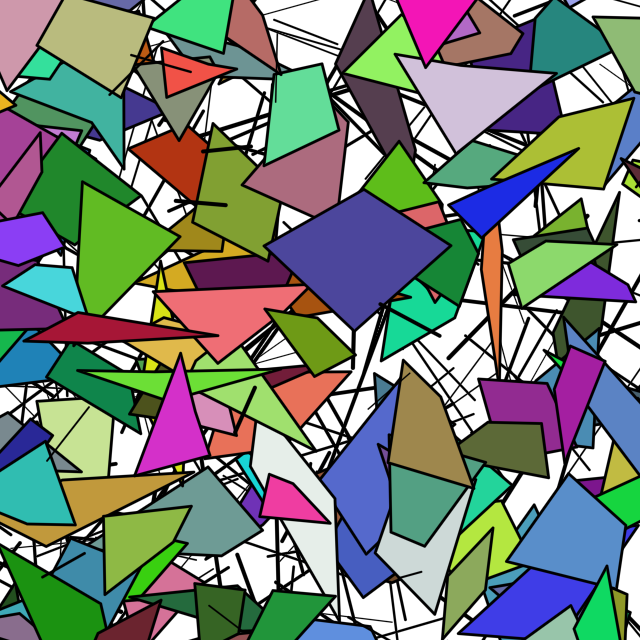
Write a Shadertoy shader that draws this pattern.

```glsl
// Scattered four-cornered shards in random flat colours with black outlines,
// stacked over a tangle of black strokes on white. Each shard is a signed
// distance polygon whose corners, stretch and colour come from a sine hash.

const int SHARDS = 155;
const int BACK_STROKES = 260;
const int FRONT_STROKES = 14;
const float OUTLINE = 0.0022;   // half width of a shard outline
const float MAX_REACH = 0.28;   // no shard extends further from its centre
const float TAU = 6.2831853;
const vec3 PAPER = vec3(1.0);
const vec3 INK = vec3(0.0);

float hash(float id, float salt) {
    return fract(sin(id * 127.1 + salt * 311.7) * 43758.5453);
}

vec2 hash2(float id, float salt) {
    return vec2(hash(id, salt), hash(id, salt + 0.37));
}

vec3 hash3(float id, float salt) {
    return vec3(hash2(id, salt), hash(id, salt + 0.71));
}

// Random point on the canvas, including a margin around it
vec2 scatter(float id, float salt) {
    return mix(vec2(-0.1), vec2(1.1), hash2(id, salt));
}

mat2 rotation(float angle) {
    float c = cos(angle), s = sin(angle);
    return mat2(c, s, -s, c);
}

// Coverage of the inside of a distance field, softened over one pixel
float coverage(float dist, float pixel) {
    return 1.0 - smoothstep(-0.75 * pixel, 0.75 * pixel, dist);
}

float segmentDistance(vec2 p, vec2 a, vec2 b) {
    vec2 pa = p - a, ba = b - a;
    return length(pa - ba * clamp(dot(pa, ba) / dot(ba, ba), 0.0, 1.0));
}

// Signed distance to a quad, convex or concave
float quadDistance(vec2 p, vec2 corners[4]) {
    float dist = 1e3;
    float side = 1.0;
    for (int i = 0; i < 4; i++) {
        vec2 a = corners[i], b = corners[(i + 3) % 4];
        dist = min(dist, segmentDistance(p, a, b));
        vec2 e = b - a, w = p - a;
        bvec3 crossing = bvec3(p.y >= a.y, p.y < b.y, e.x * w.y > e.y * w.x);
        if (all(crossing) || all(not(crossing))) side = -side;
    }
    return side * dist;
}

// Distance to one shard: jittered corners around a centre, stretched and turned
float shardDistance(vec2 p, float id) {
    float stretch = mix(0.85, 1.8, pow(hash(id, 3.0), 1.5));
    mat2 turn = rotation(TAU * hash(id, 4.0));
    vec2 corners[4];
    for (int k = 0; k < 4; k++) {
        float salt = 5.0 + float(k);
        float angle = TAU * 0.25 * float(k) + 1.2 * (hash(id, salt) - 0.5);
        float radius = mix(0.02, 0.148, hash(id, salt + 10.0));
        vec2 corner = radius * vec2(cos(angle), sin(angle));
        corners[k] = turn * (corner * vec2(stretch, 1.0 / stretch));
    }
    return quadDistance(p, corners);
}

// Ink coverage of a set of random straight strokes
float strokes(vec2 p, int count, float seed, float maxLength, float pixel) {
    float ink = 0.0;
    for (int i = 0; i < count; i++) {
        float id = float(i) + seed;
        float angle = TAU * hash(id, 1.0);
        float halfLength = 0.5 * maxLength * mix(0.25, 1.0, hash(id, 2.0));
        float halfWidth = mix(0.0008, 0.0034, hash(id, 3.0));
        vec2 reach = halfLength * vec2(cos(angle), sin(angle));
        vec2 q = p - scatter(id, 4.0);
        float dist = segmentDistance(q, -reach, reach) - halfWidth;
        ink = max(ink, coverage(dist, pixel));
    }
    return ink;
}

// Paints the shards one over another, each with its outline
vec3 paintShards(vec3 below, vec2 p, float seed, float pixel) {
    vec3 colour = below;
    for (int i = 0; i < SHARDS; i++) {
        float id = float(i) + seed;
        vec2 q = p - scatter(id, 1.0);
        if (dot(q, q) > MAX_REACH * MAX_REACH) continue;
        float dist = shardDistance(q, id);
        vec3 fill = mix(vec3(0.06), vec3(0.96), hash3(id, 30.0));
        colour = mix(colour, fill, coverage(dist, pixel));
        colour = mix(colour, INK, coverage(abs(dist) - OUTLINE, pixel));
    }
    return colour;
}

void mainImage(out vec4 fragColor, in vec2 fragCoord) {
    vec2 p = fragCoord / iResolution.y;
    float pixel = 1.0 / iResolution.y;

    vec3 colour = mix(PAPER, INK, strokes(p, BACK_STROKES, 400.0, 0.36, pixel));
    colour = paintShards(colour, p, 11.0, pixel);
    colour = mix(colour, INK, strokes(p, FRONT_STROKES, 900.0, 0.12, pixel));

    fragColor = vec4(colour, 1.0);
}
```
